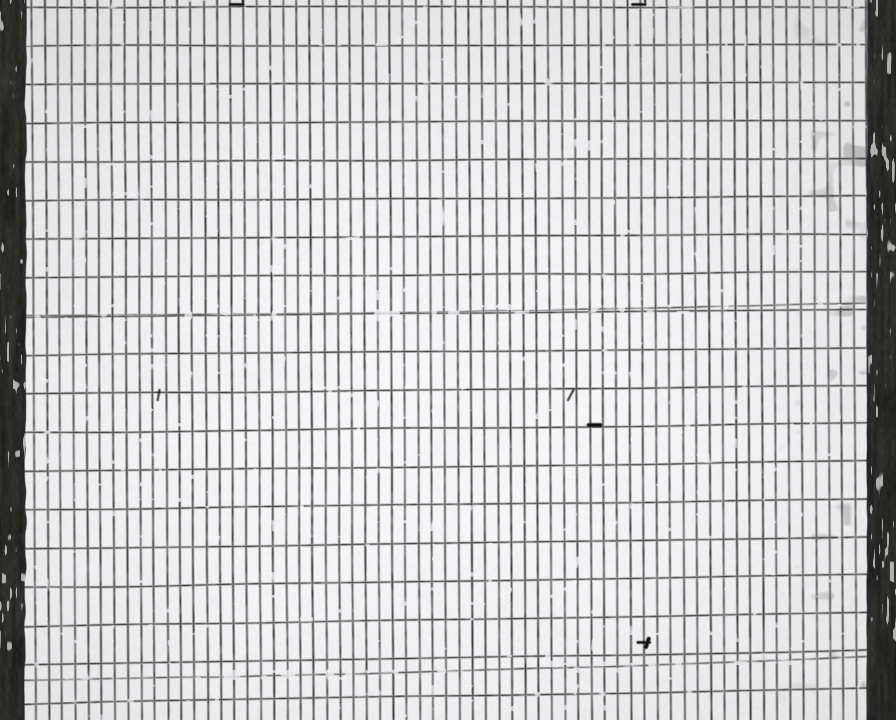
A WebGL 2 fragment shader for this pattern:

```glsl
#version 300 es
precision highp float;
// Fine wire mesh over a pale ground, held between two dark weathered posts.
// Columns and rows come from rounding to the nearest wire; two overlap seams,
// noise-driven gaps, flecks and a few bits of debris add the wear.

#define ASPECT 0.8047
#define COL_PITCH 0.01478
#define COL_START 0.0366
#define COL_LEAN 0.006
#define ROW_PITCH 0.0433
#define ROW_START 0.0078
#define ROW_TILT 0.024
#define COL_HALF 0.00108
#define ROW_HALF 0.00088
#define LEFT_POST 0.0285
#define RIGHT_POST 0.9675

uniform vec2 u_resolution;
out vec4 fragColor;

const vec3 GROUND = vec3(0.955, 0.956, 0.963);
const vec3 WIRE = vec3(0.24, 0.25, 0.25);
const vec3 POST = vec3(0.16, 0.16, 0.15);
const vec3 FLECK = vec3(0.78, 0.79, 0.78);
const vec3 DEBRIS = vec3(0.06);

float hash(vec2 p) {
  vec3 q = fract(vec3(p.xyx) * 0.1031);
  q += dot(q, q.yzx + 33.33);
  return fract((q.x + q.y) * q.z);
}

float noise(vec2 p) {
  vec2 i = floor(p), f = fract(p);
  f = f * f * (3.0 - 2.0 * f);
  vec2 e = vec2(0.0, 1.0);
  return mix(mix(hash(i), hash(i + e.yx), f.x),
             mix(hash(i + e.xy), hash(i + e.yy), f.x), f.y);
}

// Soft-edged coverage of a stroke of the given half width.
float stroke(float dist, float halfWidth) {
  float soft = 0.8 * max(0.0018, 1.0 / u_resolution.x);
  return 1.0 - smoothstep(halfWidth - soft, halfWidth + soft, dist);
}

float segment(vec2 p, vec2 a, vec2 b) {
  vec2 pa = p - a, ba = b - a;
  return length(pa - ba * clamp(dot(pa, ba) / dot(ba, ba), 0.0, 1.0));
}

// Upright wires, each a little displaced and unevenly dark.
float columns(vec2 p) {
  float bend = 0.0008 * (noise(vec2(p.x * 9.0, p.y * 8.0)) - 0.5);
  float t = (p.x - COL_START - COL_LEAN * (p.y - 0.27) - bend) / COL_PITCH;
  float id = floor(t + 0.5);
  float shift = 0.07 * (hash(vec2(id + 80.0, 3.0)) - 0.5);
  float tone = 0.78 + 0.22 * hash(vec2(id + 80.0, 7.0));
  tone *= 0.8 + 0.3 * noise(vec2(id * 5.0 + 90.0, p.y * 110.0));
  return stroke(abs(t - id - shift) * COL_PITCH, COL_HALF) * tone;
}

// Cross wires, fanning upward to the right.
float rows(vec2 p) {
  float pitch = ROW_PITCH * (1.0 - ROW_TILT * p.x);
  float t = (p.y - ROW_START) / pitch;
  float id = floor(t + 0.5);
  float bend = 0.0016 * (noise(vec2(p.x * 7.0, id * 9.0 + 20.0)) - 0.5);
  float tone = 0.8 + 0.3 * noise(vec2(p.x * 130.0, id * 7.0 + 40.0));
  return stroke(abs((t - id) * pitch - bend), ROW_HALF) * tone;
}

// Weathered post: lengthwise grain with pale chips.
vec3 post(vec2 p) {
  float grain = noise(p * vec2(260.0, 22.0)) + 0.5 * noise(p * vec2(420.0, 160.0));
  vec3 col = POST * (0.62 + 0.5 * grain);
  float chip = noise(p * vec2(330.0, 65.0) + 17.0) * (0.65 + 0.5 * noise(p * 24.0 + 5.0));
  return mix(col, FLECK, 0.85 * smoothstep(0.77, 0.88, chip));
}

void main() {
  vec2 uv = gl_FragCoord.xy / u_resolution;
  vec2 p = vec2(uv.x, (1.0 - uv.y) * ASPECT);   // y runs down from the top
  float px = 1.0 / u_resolution.x;

  // Ground, dimmer toward the corners, with a light grain.
  vec2 c = uv - vec2(0.48, 0.42);
  vec3 col = GROUND * (1.01 - 0.2 * dot(c, c));
  col += 0.018 * (noise(p * 420.0) - 0.5) + 0.012 * (noise(p * 12.0) - 0.5);
  col -= 0.16 * smoothstep(0.82, 0.95, noise(p * vec2(55.0, 60.0) + 9.0)) * smoothstep(0.85, 0.96, p.x);

  // Mesh with two seams where the sheets overlap.
  float mesh = max(columns(p), rows(p));
  float nearSeam = 0.0;
  for (int i = 0; i < 2; i++) {
    float k = float(i);
    float y = mix(0.3525, 0.7608, k) - mix(0.001, 0.0142, k) * p.x - 0.014 * p.x * p.x;
    float d = abs(p.y - y - 0.001 * (noise(vec2(p.x * 20.0, k * 5.0)) - 0.5));
    float broken = 0.45 + 0.5 * noise(vec2(p.x * 100.0, k * 11.0));
    mesh = max(mesh, stroke(d, ROW_HALF) * broken);
    nearSeam = max(nearSeam, 1.0 - smoothstep(0.002, 0.009, d));
  }
  float gap = smoothstep(0.86, 0.95, noise(p * vec2(95.0, 120.0)) + 0.16 * nearSeam);
  col = mix(col, WIRE, mesh * (1.0 - 0.75 * gap));

  // Debris: paired clips on the top wire, snagged twigs, dark clots.
  float mark = 0.0;
  for (int i = 0; i < 2; i++) {
    float k = float(i);
    vec2 q = p - vec2(0.264 + 0.449 * k, 0.005);
    mark = max(mark, stroke(segment(q, vec2(-0.007, 0.0), vec2(0.007, 0.0)), 0.0015));
    mark = max(mark, stroke(segment(q, vec2(0.007, 0.0), vec2(0.007, -0.006)), 0.001));
    q = p - vec2(0.176 + 0.462 * k, 0.44);
    mark = max(mark, 0.8 * stroke(segment(q, vec2(0.002, -0.004), vec2(-0.004 * k, 0.007)), 0.0012));
    q = p - vec2(0.664 + 0.055 * k, 0.475 + 0.243 * k);
    mark = max(mark, stroke(segment(q, vec2(-0.007, 0.0), vec2(0.006, 0.0)), 0.0021 - 0.0006 * k));
    mark = max(mark, k * stroke(segment(q, vec2(0.002, 0.005), vec2(0.005, -0.004)), 0.0022));
  }
  col = mix(col, DEBRIS, mark);

  // Posts with ragged inner edges.
  float rag = 0.003 * (noise(vec2(p.y * 60.0, 2.0)) - 0.5);
  float left = 1.0 - smoothstep(-px, px, p.x - LEFT_POST - rag);
  float right = smoothstep(-px, px, p.x - RIGHT_POST - 0.4 * rag);
  col = mix(col, post(p), max(left, right));
  fragColor = vec4(clamp(col, 0.0, 1.0), 1.0);
}
```
